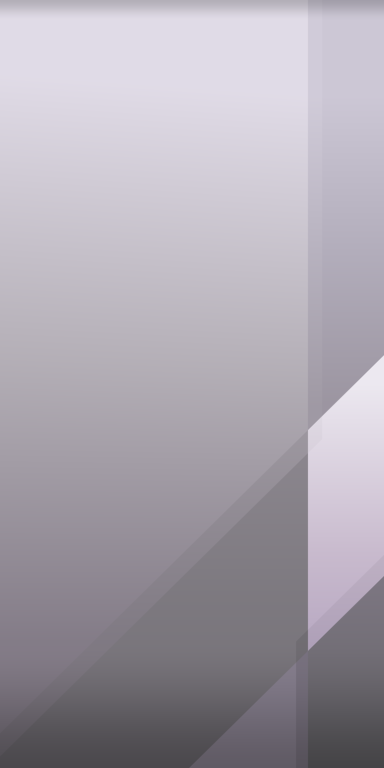
This background is drawn by a Shadertoy shader. Its source:

```glsl
// Translucent lilac-grey panels split by one vertical seam and two diagonal folds.
// Each panel is a vertical three-stop gradient; smoothed half-plane masks layer
// them, with thin overlap strips beside the folds and soft shading top and bottom.

#define SEAM_X 0.802       // vertical seam
#define STRIP_RIGHT 0.839  // right edge of the upper strip
#define STRIP_LEFT 0.771   // left edge of the lower strip
#define FOLD_SLOPE 0.985   // rise of both diagonal folds
#define UPPER_FOLD 0.09    // upper fold height at the left border
#define LOWER_FOLD -0.485  // lower fold height at the left border
#define UPPER_STRIP 0.06   // strip thickness under the upper fold
#define LOWER_STRIP 0.055  // strip thickness over the lower fold
#define TILT 0.07          // slant of the large panel's gradient
#define FLOOR_SHADE 0.63   // brightness at the bottom border
#define TOP_SHADE 0.79     // brightness at the top border

// Smoothed half-plane: 1 where the signed distance is positive
float cover(float d) {
    float blur = 0.75 / iResolution.x;
    return smoothstep(-blur, blur, d);
}

// Three colours stacked at ascending heights
vec3 ramp(float y, vec3 stops, vec3 low, vec3 middle, vec3 high) {
    float lower = clamp((y - stops.x) / (stops.y - stops.x), 0.0, 1.0);
    float upper = clamp((y - stops.y) / (stops.z - stops.y), 0.0, 1.0);
    return mix(mix(low, middle, lower), high, upper);
}

void mainImage(out vec4 fragColor, in vec2 fragCoord) {
    // x spans 0..1 and y spans 0..2
    vec2 p = fragCoord / iResolution.xy * vec2(1.0, 2.0);
    float fold = p.y - FOLD_SLOPE * p.x;

    // Region masks
    float right = cover(p.x - SEAM_X);
    float aboveUpper = cover((fold - UPPER_FOLD) * 0.71);
    float aboveUpperStrip = cover((fold - UPPER_FOLD + UPPER_STRIP) * 0.71);
    float aboveLower = cover((fold - LOWER_FOLD) * 0.71);
    float belowLowerStrip = cover((LOWER_FOLD + LOWER_STRIP - fold) * 0.71);
    float upperStrip = right * cover(STRIP_RIGHT - p.x);
    float lowerStrip = cover(p.x - STRIP_LEFT);

    // Panel colours
    float slanted = p.y + TILT * (p.x - 0.4) * smoothstep(0.5, 1.5, p.y);
    vec3 largePanel = ramp(slanted, vec3(0.33, 1.05, 1.78),
        vec3(0.515, 0.485, 0.53), vec3(0.705, 0.685, 0.715), vec3(0.88, 0.86, 0.905));
    vec3 sidePanel = ramp(p.y, vec3(0.95, 1.35, 1.75),
        vec3(0.61, 0.585, 0.63), vec3(0.70, 0.68, 0.735), vec3(0.80, 0.78, 0.835));
    vec3 greyBand = ramp(p.y, vec3(0.1, 0.45, 0.82),
        vec3(0.455, 0.44, 0.465), vec3(0.49, 0.475, 0.50), vec3(0.545, 0.525, 0.555));
    vec3 brightBand = ramp(p.y, vec3(0.32, 0.56, 1.0),
        vec3(0.72, 0.66, 0.76), vec3(0.785, 0.73, 0.805), vec3(0.925, 0.91, 0.94));
    vec3 lowerLeft = ramp(p.y, vec3(0.0, 0.15, 0.31),
        vec3(0.585, 0.55, 0.61), vec3(0.55, 0.52, 0.58), vec3(0.52, 0.49, 0.55));
    vec3 lowerRight = ramp(p.y, vec3(0.0, 0.28, 0.5),
        vec3(0.42, 0.415, 0.43), vec3(0.445, 0.43, 0.46), vec3(0.49, 0.465, 0.51));

    // Overlap strips
    vec3 foldStrip = mix(greyBand, largePanel, 0.58);
    greyBand = mix(greyBand, foldStrip, aboveUpperStrip);
    sidePanel = mix(sidePanel, largePanel, 0.22 * upperStrip);
    brightBand *= 1.0 - 0.025 * upperStrip * aboveUpperStrip;
    brightBand *= 1.0 - 0.05 * belowLowerStrip;
    greyBand *= 1.0 - 0.08 * lowerStrip * belowLowerStrip;
    lowerLeft *= 1.0 - 0.10 * lowerStrip;

    // Stack the panels on both sides of the seam
    vec3 leftSide = mix(lowerLeft, greyBand, aboveLower);
    leftSide = mix(leftSide, largePanel, aboveUpper);
    vec3 rightSide = mix(lowerRight, brightBand, aboveLower);
    rightSide = mix(rightSide, sidePanel, aboveUpper);
    vec3 color = mix(leftSide, rightSide, right);

    // Border shading
    float floorShade = mix(FLOOR_SHADE, 1.0, smoothstep(-0.04, 0.33, p.y));
    float topShade = mix(1.0, TOP_SHADE, smoothstep(1.945, 2.005, p.y));
    fragColor = vec4(color * floorShade * topShade, 1.0);
}
```
